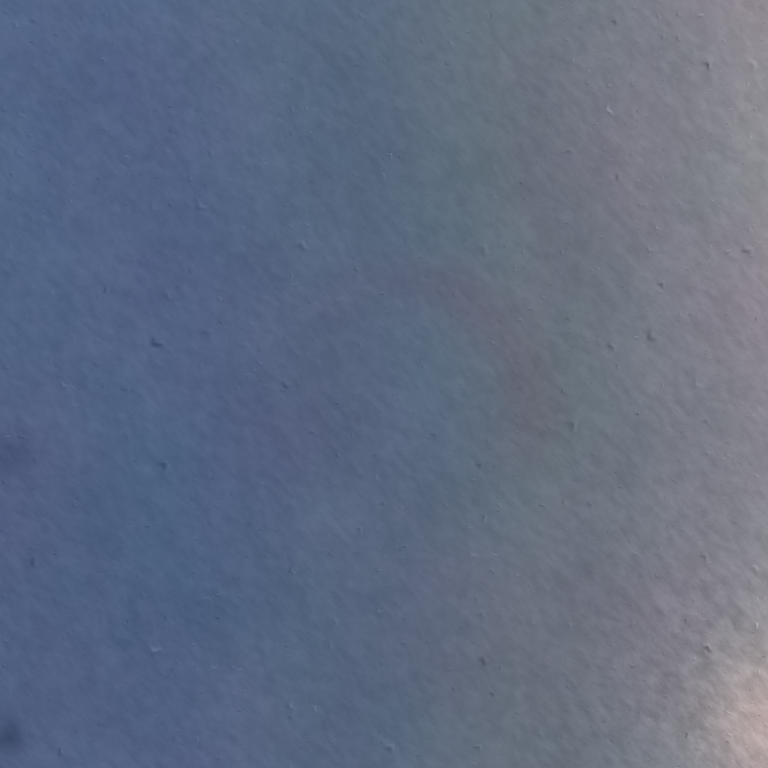
A three.js fragment shader for this texture:

```glsl
// Dusky blue-grey rough plaster with soft light on the right, diagonal grain and small pits
varying vec2 vUv;

float hash(vec2 p) {
  p = fract(p * vec2(0.1031, 0.1137));
  p += dot(p, p.yx + 33.33);
  return fract((p.x + p.y) * p.x * 7.31 + p.y * 17.7);
}

float noise(vec2 p) {
  vec2 i = floor(p), f = fract(p);
  f = f * f * (3.0 - 2.0 * f);
  return mix(mix(hash(i), hash(i + vec2(1, 0)), f.x),
             mix(hash(i + vec2(0, 1)), hash(i + vec2(1, 1)), f.x), f.y);
}

float fbm(vec2 p) {
  float sum = 0.0, amp = 0.5;
  for (int i = 0; i < 4; i++) {
    sum += amp * (noise(p) - 0.5);
    p = mat2(0.8, 0.6, -0.6, 0.8) * p * 2.03 + 17.3;
    amp *= 0.55;
  }
  return sum;
}

vec2 rotate(vec2 p, float a) {
  return vec2(cos(a) * p.x + sin(a) * p.y, cos(a) * p.y - sin(a) * p.x);
}

// Soft round falloff
float blob(vec2 p, vec2 radius) {
  p /= radius;
  return exp(-dot(p, p));
}

// Wide colour bands from blue to pale grey, bulging right at mid height
vec3 wallColor(vec2 p) {
  float bulge = 0.05 * exp(-pow((p.y - 0.42) / 0.2, 2.0));
  float s = p.x - bulge + 0.04 * smoothstep(0.6, 1.0, p.y) + 0.07 * fbm(p * 4.0 + 3.0);
  vec3 c = mix(vec3(0.315, 0.378, 0.508), vec3(0.345, 0.400, 0.492), smoothstep(0.18, 0.50, s));
  c = mix(c, vec3(0.410, 0.440, 0.488), smoothstep(0.46, 0.70, s));
  c = mix(c, vec3(0.485, 0.490, 0.530), smoothstep(0.70, 0.90, s));
  c = mix(c, vec3(0.560, 0.545, 0.575), smoothstep(0.87, 1.03, s));
  c += vec3(0.015, 0.018, 0.020) * smoothstep(0.4, 1.0, p.y) * (1.0 - s);
  return c + vec3(0.17, 0.12, 0.08) * blob(p - vec2(1.02, 0.06), vec2(0.11, 0.10));
}

// Scattered pits with a lit rim: negative is shade, positive is light
float pits(vec2 p, float cells, float chance) {
  vec2 id = floor(p * cells);
  if (hash(id + cells) > chance) return 0.0;
  vec2 jitter = vec2(hash(id + 41.7), hash(id + 87.3));
  vec2 q = fract(p * cells) - 0.3 - 0.4 * jitter;
  float size = mix(0.5, 1.0, hash(id + 133.1));
  float strength = mix(0.35, 1.0, hash(id + 171.9));
  q = rotate(q, -1.3 + 1.1 * hash(id + 211.3)) / size;
  q.y += 0.04 * sin(q.x * 20.0 + jitter.x * 6.0);
  float shade = blob(q, vec2(0.13, 0.075));
  float light = blob(q - vec2(0.03, 0.11), vec2(0.12, 0.05));
  float lean = hash(id + 259.7);
  return strength * (light * mix(0.2, 1.0, lean) - shade * mix(1.0, 0.15, lean));
}

void main() {
  vec2 p = vUv;
  vec3 color = wallColor(p);

  // Cloudy blotches in tone and hue
  color += 0.035 * fbm(p * 9.0 + 5.0);
  color += vec3(0.045, -0.012, 0.012) * fbm(p * 5.0 + 31.0);

  // Faint purple-brown arc right of the centre
  vec2 q = p - vec2(0.51, 0.46);
  float arc = exp(-pow((length(q) - 0.18) / 0.035, 2.0));
  arc *= smoothstep(-0.14, 0.06, q.x) * smoothstep(-0.13, 0.0, q.y);
  color += vec3(0.005, -0.022, -0.017) * arc;

  // Dark smudges at the left edge
  float smudge = blob(p - vec2(0.01, 0.042), vec2(0.022, 0.025));
  smudge += 0.6 * blob(p - vec2(0.015, 0.41), vec2(0.03, 0.028));
  color -= vec3(0.07, 0.075, 0.085) * smudge * (0.9 + fbm(p * 60.0));

  // Fine grain drawn out from upper left to lower right
  float lit = smoothstep(0.55, 1.0, p.x);
  float corner = blob(p - vec2(1.0, 0.08), vec2(0.18, 0.16));
  vec2 g = rotate(p + 0.006 * fbm(p * 25.0), -0.8);
  float grain = fbm(g * vec2(55.0, 120.0)) + 0.5 * fbm(g.yx * vec2(170.0, 110.0) + 9.0);
  color += grain * (0.050 + 0.025 * lit + 0.08 * corner);

  // Pits and chips in three sizes
  vec2 w = p + 0.004 * fbm(p * 70.0);
  float relief = 0.11 * pits(w, 17.0, 0.20);
  relief += 0.085 * pits(w + 0.37, 33.0, 0.28);
  relief += 0.07 * pits(rotate(w, 0.4) + 0.71, 58.0, 0.30 + 0.2 * lit);
  color += relief * (0.85 + 0.3 * lit + 0.9 * corner) * vec3(0.95, 1.0, 1.0);

  gl_FragColor = vec4(clamp(color, 0.0, 1.0), 1.0);
}
```
